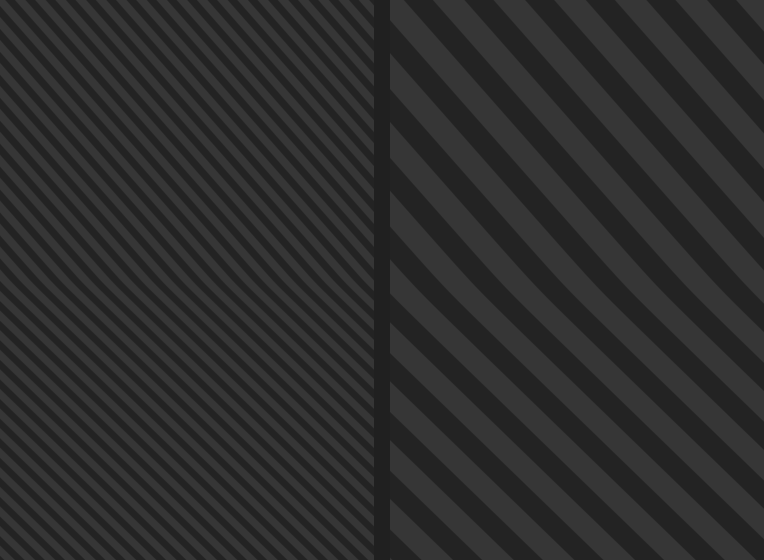
Left: the whole. Right: its middle third, enlarged.
A Shadertoy shader for this pattern:

```glsl
// Charcoal diagonal pinstripes that bend slightly at mid height.

const vec3 DARK_GREY = vec3(0.138);
const vec3 LIGHT_GREY = vec3(0.212);
const float STRIPES_ACROSS = 18.5;
const float UPPER_RATE = 24.4;   // stripes per canvas height above the bend
const float LOWER_RATE = 28.6;   // stripes per canvas height below the bend
const float BEND_DEPTH = 0.505;  // measured from the top edge
const float BEND_SOFTNESS = 0.012;
const float LIGHT_SHARE = 0.52;

// Ramp of unit slope that starts at zero with a rounded corner.
float softRamp(float x, float softness) {
    return 0.5 * (x + sqrt(x * x + softness * softness));
}

// Stripes passed on the way down to the given depth.
float stripesDown(float depth, float upperRate, float lowerRate) {
    float belowBend = softRamp(depth - BEND_DEPTH, BEND_SOFTNESS);
    return upperRate * depth + (lowerRate - upperRate) * belowBend;
}

// Coverage of bands centred on whole phases, with smoothed edges.
float bandMask(float phase, float share, float blur) {
    float centreDistance = abs(fract(phase + 0.5) - 0.5);
    float halfWidth = 0.5 * share;
    return 1.0 - smoothstep(halfWidth - blur, halfWidth + blur, centreDistance);
}

void mainImage(out vec4 fragColor, in vec2 fragCoord) {
    vec2 uv = fragCoord / iResolution.xy;

    // Diagonal stripe coordinate, falling from left to right
    float phase = STRIPES_ACROSS * uv.x
                - stripesDown(1.0 - uv.y, UPPER_RATE, LOWER_RATE);

    // Edge softness follows the local stripe density
    float blur = 0.75 * length(vec2(dFdx(phase), dFdy(phase)));
    float light = bandMask(phase, LIGHT_SHARE, blur);

    fragColor = vec4(mix(DARK_GREY, LIGHT_GREY, light), 1.0);
}
```
